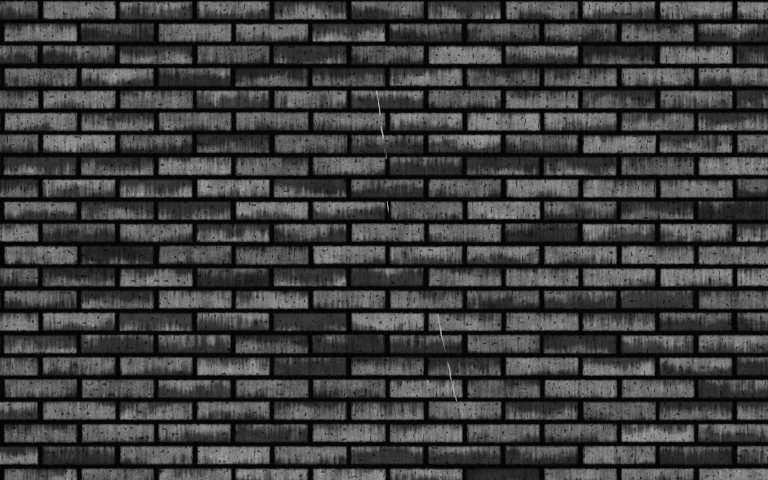
Write a Shadertoy shader that draws this texture.

```glsl
// Weathered dark grey brick wall in running bond, with black joints and a faint pale crack.

vec2 hash2(vec2 p) {
    vec3 h = fract(p.xyx * vec3(0.1031, 0.1030, 0.0973));
    h += dot(h, h.yzx + 33.33);
    return fract((h.xx + h.yz) * h.zy);
}

float cornerSlope(vec2 corner, vec2 offset) {
    float angle = 6.2832 * hash2(corner).x;
    return dot(vec2(cos(angle), sin(angle)), offset);
}

// Gradient noise, roughly -0.7 to 0.7
float noise(vec2 p) {
    vec2 i = floor(p), f = p - i;
    vec2 s = f * f * f * (f * (f * 6.0 - 15.0) + 10.0);
    vec2 e = vec2(0.0, 1.0);
    return mix(mix(cornerSlope(i, f), cornerSlope(i + e.yx, f - e.yx), s.x),
               mix(cornerSlope(i + e, f - e), cornerSlope(i + 1.0, f - 1.0), s.x), s.y);
}

float clouds(vec2 p) {
    return noise(p) + 0.5 * noise(p * 2.1 + 17.0) + 0.25 * noise(p * 4.3 + 41.0);
}

float roundedBox(vec2 p, vec2 halfSize, float radius) {
    vec2 d = abs(p) - halfSize + radius;
    return length(max(d, 0.0)) + min(max(d.x, d.y), 0.0) - radius;
}

float segment(vec2 p, vec2 a, vec2 b) {
    vec2 d = b - a;
    return length(p - a - d * clamp(dot(p - a, d) / dot(d, d), 0.0, 1.0));
}

void mainImage(out vec4 fragColor, in vec2 fragCoord) {
    // Canvas height is 1; y runs downward from the top
    vec2 p = vec2(fragCoord.x, iResolution.y - fragCoord.y) / iResolution.y;
    float pixel = 1.0 / iResolution.y;

    // Running bond: odd courses shift by half a brick
    vec2 cell = vec2(0.1607, 0.04635);
    vec2 grid = (p + vec2(0.0763, 0.0015)) / cell;
    float course = floor(grid.y);
    grid.x += 0.5 * mod(course, 2.0);
    vec2 id = floor(grid) + 20.0;
    vec2 uv = fract(grid);
    vec2 rnd = hash2(id), rnd2 = hash2(id + 71.3);

    // Brick outline with slightly uneven edges
    vec2 local = (uv - 0.5) * cell + (rnd2 - 0.5) * vec2(0.0022, 0.0012);
    vec2 halfSize = 0.5 * cell - vec2(0.0045, 0.0040) - 0.0006 * rnd.yx;
    float edge = roundedBox(local, halfSize, 0.003) + 0.0012 * noise(p * 110.0);
    float soft = max(pixel, 0.0016);
    float brick = 1.0 - smoothstep(-soft, soft, edge);

    // Face: individual shade, blotches, vertical drag marks and grain
    vec2 q = p + rnd * 9.0;
    float streaks = noise(q * vec2(190.0, 22.0)) + 0.6 * noise(q * vec2(90.0, 9.0));
    float tone = 0.43 + 0.17 * (rnd.x - 0.5);
    tone += 0.12 * clouds(q * vec2(18.0, 34.0));
    tone += 0.09 * streaks + 0.10 * noise(q * 230.0);

    // Soot spreads from the top or bottom of each brick
    float depth = rnd.y < 0.5 ? uv.y : 1.0 - uv.y;
    depth += 0.45 * clouds(q * vec2(16.0, 24.0)) + 0.22 * streaks;
    float reach = mix(0.15, 0.95, rnd2.x * rnd2.x);
    tone *= 1.0 - 0.58 * (1.0 - smoothstep(reach - 0.3, reach + 0.25, depth));

    // Dark pits and worn rims
    tone *= 1.0 - 0.5 * smoothstep(0.26, 0.5, noise(q * vec2(150.0, 95.0)));
    tone *= mix(0.72, 1.0, smoothstep(0.0, 0.005, -edge));

    float joint = 0.022 + 0.025 * noise(p * 160.0);
    float shade = mix(joint, clamp(tone, 0.05, 0.68), brick);

    // Broken hairline crack wandering down the middle
    vec2 w = p + vec2(0.003 * noise(p * 45.0), 0.0);
    float crack = segment(w, vec2(0.785, 0.19), vec2(0.804, 0.33));
    crack = min(crack, segment(w, vec2(0.807, 0.42), vec2(0.811, 0.46)));
    crack = min(crack, segment(w, vec2(0.811, 0.46), vec2(0.833, 0.49)));
    crack = min(crack, segment(w, vec2(0.911, 0.655), vec2(0.950, 0.835)));
    float line = 1.0 - smoothstep(0.0004, 0.0004 + max(pixel, 0.0014), crack);
    line *= smoothstep(-0.25, 0.3, noise(p * vec2(20.0, 38.0)));
    shade = mix(shade, 0.78, 0.8 * line);

    fragColor = vec4(vec3(shade), 1.0);
}
```
